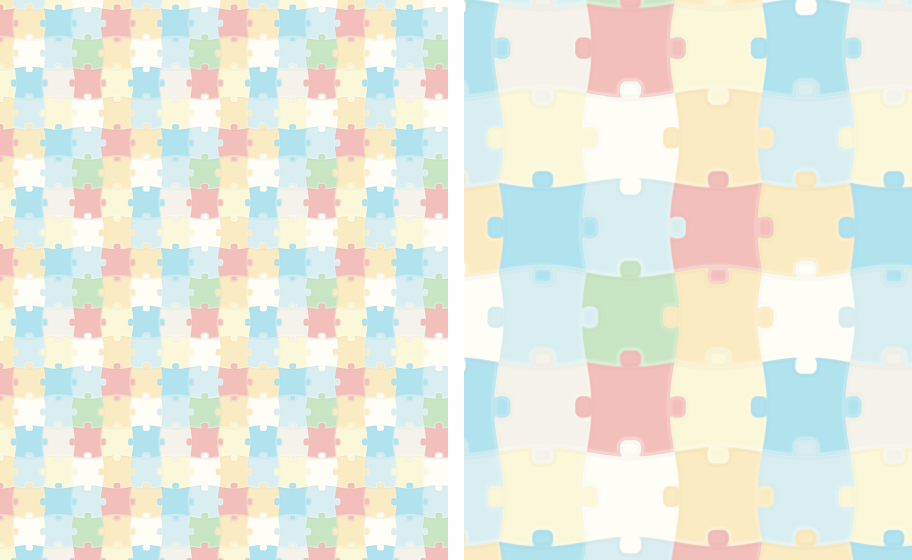
Left, the full canvas; right, a detail of the centre.
Write a WebGL 2 fragment shader that draws this pattern.

```glsl
#version 300 es
precision highp float;

uniform vec2 u_resolution;
out vec4 outColor;

const float PI = 3.14159265;
const vec2 PIECES = vec2(15.31, 18.73);   // pieces across and down
const vec2 FIRST_CENTER = vec2(0.0, 0.78);
const int REPEAT = 4;                     // pieces per repeat, both ways

// One bit per piece: set if its right / bottom edge carries an outward tab
const int RIGHT_TABS = 0x5A5D;
const int BOTTOM_TABS = 0x8525;

const vec3 PINK = vec3(0.95, 0.75, 0.73);
const vec3 APRICOT = vec3(0.985, 0.92, 0.76);
const vec3 BLUE = vec3(0.69, 0.89, 0.935);
const vec3 ICE = vec3(0.85, 0.935, 0.945);
const vec3 WHITE = vec3(0.995, 0.995, 0.97);
const vec3 GREEN = vec3(0.785, 0.90, 0.765);
const vec3 CREAM = vec3(0.985, 0.97, 0.85);
const vec3 CHALK = vec3(0.955, 0.95, 0.92);

const vec3 COLORS[16] = vec3[16](
    PINK, APRICOT, BLUE, ICE,
    APRICOT, WHITE, ICE, GREEN,
    CREAM, BLUE, CHALK, PINK,
    APRICOT, ICE, CREAM, WHITE);

int pieceIndex(ivec2 id) {
    ivec2 wrapped = id & (REPEAT - 1);
    return wrapped.y * REPEAT + wrapped.x;
}

vec3 pieceColor(ivec2 id) {
    return COLORS[pieceIndex(id)];
}

float tabSign(ivec2 id, int mask) {
    return ((mask >> pieceIndex(id)) & 1) == 1 ? 1.0 : -1.0;
}

float roundedBox(vec2 p, vec2 halfSize, float radius) {
    vec2 q = abs(p) - halfSize + radius;
    return length(max(q, 0.0)) + min(max(q.x, q.y), 0.0) - radius;
}

float smoothMin(float a, float b, float k) {
    float h = max(k - abs(a - b), 0.0) / k;
    return min(a, b) - 0.25 * h * h * k;
}

// Signed distance to a cut; negative on the left or upper piece
float cutDistance(float along, float across, float direction) {
    float outward = across * direction;
    float body = outward + 0.055 * cos(PI * along);
    float tab = roundedBox(vec2(along, outward - 0.035), vec2(0.12, 0.095), 0.075);
    return direction * smoothMin(body, tab, 0.035);
}

// Pale bevel before the cut, faint shade after it
vec3 bevel(vec3 color, float d, float strength) {
    float light = exp(-pow((d + 0.018) / 0.022, 2.0));
    float shade = exp(-pow((d - 0.022) / 0.020, 2.0));
    color = mix(color, vec3(1.0, 0.995, 0.97), 0.34 * light * strength);
    return color * (1.0 - 0.022 * shade * strength);
}

void main() {
    vec2 uv = gl_FragCoord.xy / u_resolution;
    vec2 p = vec2(uv.x, 1.0 - uv.y) * PIECES - FIRST_CENTER;
    vec2 cell = floor(p + 0.5);
    vec2 local = p - cell;
    ivec2 id = ivec2(cell);
    float blur = 0.8 * PIECES.y / u_resolution.y;

    vec3 color = pieceColor(id);
    vec2 nearest = vec2(1.0);

    // Let the neighbours on both sides of each axis cut into this cell
    for (int axis = 0; axis < 2; axis++) {
        ivec2 stepId = axis == 0 ? ivec2(1, 0) : ivec2(0, 1);
        int mask = axis == 0 ? RIGHT_TABS : BOTTOM_TABS;
        for (int side = -1; side <= 1; side += 2) {
            ivec2 owner = side > 0 ? id : id - stepId;
            float across = local[axis] - 0.5 * float(side);
            float d = cutDistance(local[1 - axis], across, tabSign(owner, mask));
            float cover = smoothstep(-blur, blur, d * float(side));
            color = mix(color, pieceColor(id + stepId * side), cover);
            if (abs(d) < abs(nearest[axis])) nearest[axis] = d;
        }
    }

    color = bevel(color, nearest.x, 0.55);
    color = bevel(color, nearest.y, 1.0);
    outColor = vec4(color, 1.0);
}
```
